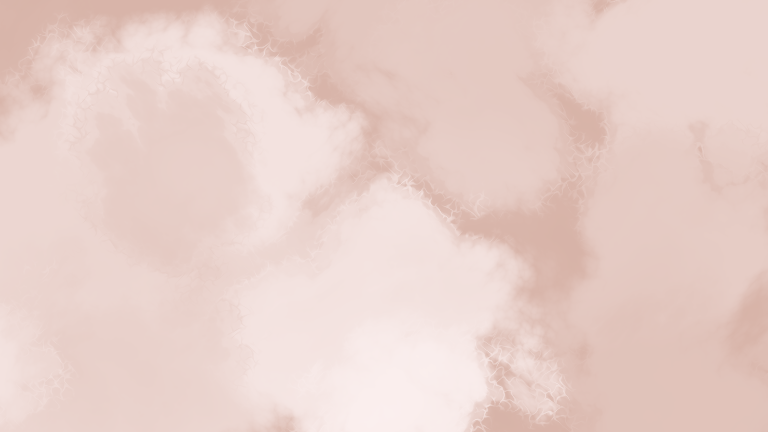
A WebGL 2 fragment shader for this background:

```glsl
#version 300 es
precision highp float;

uniform vec2 u_resolution;
out vec4 fragColor;

const vec3 ROSE = vec3(0.86, 0.73, 0.69);
const vec3 BLUSH_WHITE = vec3(0.96, 0.90, 0.89);
const float GROUND_TONE = -0.13;
const float CRISP_EDGE = 0.006;
const float SOFT_EDGE = 0.045;
const float BILLOW_SIZE = 0.15;
const float LACE_SCALE = 42.0;
const float LACE_REACH = 0.045;
const float LACE_STRENGTH = 0.4;
const int PUFF_COUNT = 30;
const float PUFF_CONTRAST = 0.17;
const int WASH_COUNT = 12;

// Broad washes, back to front: centre and radii
const vec4 WASHES[WASH_COUNT] = vec4[](
  vec4(1.02, 0.98, 0.42, 0.22), vec4(1.12, 0.74, 0.24, 0.22),
  vec4(1.62, 0.86, 0.31, 0.25), vec4(1.54, 0.42, 0.28, 0.27),
  vec4(1.56, 0.08, 0.26, 0.20), vec4(0.22, 0.34, 0.72, 0.50),
  vec4(0.48, 0.68, 0.29, 0.28), vec4(0.86, 0.22, 0.33, 0.30),
  vec4(0.39, 0.58, 0.18, 0.23), vec4(0.28, 0.14, 0.26, 0.20),
  vec4(1.00, 0.05, 0.25, 0.15), vec4(0.00, 0.20, 0.12, 0.13));

// Lightness of each wash: 0 is rose, 1 is blush white
const float TONES[WASH_COUNT] = float[](
  0.28, 0.40, 0.58, 0.36, 0.20, 0.64, 0.93, 0.96, 0.42, 0.58, 1.16, 1.0);

vec2 hash2(vec2 p) {
  vec3 h = fract(p.xyx * vec3(0.1031, 0.1030, 0.0973));
  h += dot(h, h.yzx + 33.33);
  return fract((h.xx + h.yz) * h.zy);
}

// Cellular noise: distances to the nearest and second nearest seed
vec2 cells(vec2 p) {
  vec2 base = floor(p);
  vec2 nearest = vec2(4.0);
  for (int y = -1; y <= 1; y++) {
    for (int x = -1; x <= 1; x++) {
      vec2 cell = base + vec2(x, y);
      float d = distance(p, cell + hash2(cell + 71.0));
      nearest = d < nearest.x ? vec2(d, nearest.x) : vec2(nearest.x, min(nearest.y, d));
    }
  }
  return nearest;
}

// Layered sines that bend the plane
vec2 bend(vec2 p, float scale, float amount) {
  p += amount * sin(p.yx * scale + vec2(0.7, 2.9));
  p += amount * 0.55 * sin(p.yx * scale * 2.3 + vec2(4.1, 1.3));
  return p + amount * 0.3 * sin(p.yx * scale * 4.7 + vec2(2.2, 5.6));
}

// Rounded lobes at falling sizes
float billows(vec2 p) {
  float sum = 0.0;
  float size = BILLOW_SIZE;
  float scale = 4.0;
  for (int i = 0; i < 5; i++) {
    float d = cells(p * scale + float(i) * 17.3).x;
    sum += size * (0.27 - d * d);
    size *= 0.56;
    scale *= 2.1;
    p = bend(p, scale, 0.12 / scale);
  }
  return sum;
}

// Signed distance to an ellipse, positive inside
float ellipse(vec2 p, vec2 centre, vec2 radii) {
  return (1.0 - length((p - centre) / radii)) * min(radii.x, radii.y);
}

// Translucent layers: a soft body, a ragged rim and an inner terrace
float coverage(float d, float softness) {
  float body = smoothstep(-0.05, 0.11, d);
  float rim = smoothstep(-softness, softness, d);
  float terrace = smoothstep(-softness, softness, d - 0.045);
  return 0.55 * body + 0.28 * rim + 0.17 * terrace;
}

void main() {
  vec2 p = gl_FragCoord.xy / u_resolution.y;
  vec2 flow = bend(p, 8.0, 0.018);
  float ragged = billows(flow);
  float wetness = smoothstep(0.2, 0.8, cells(flow * 3.1 + 5.0).x);
  float softness = mix(CRISP_EDGE, SOFT_EDGE, wetness);

  // Fine curled threads beyond the rims
  vec2 seams = cells(bend(p, 60.0, 0.007) * LACE_SCALE);
  float lace = 1.0 - smoothstep(0.04, 0.24, seams.y - seams.x);
  lace *= LACE_STRENGTH * (1.0 - wetness);

  float tone = GROUND_TONE + 0.25 * ragged;
  for (int i = 0; i < WASH_COUNT; i++) {
    float d = ellipse(flow, WASHES[i].xy, WASHES[i].zw) + ragged;
    float fringe = smoothstep(-LACE_REACH, -0.005, d) * (1.0 - smoothstep(0.0, 0.03, d));
    float cover = coverage(d, softness);
    tone = mix(tone, TONES[i], min(cover + lace * fringe, 1.0));
  }

  // Scattered faint puffs
  float aspect = u_resolution.x / u_resolution.y;
  for (int i = 0; i < PUFF_COUNT; i++) {
    vec2 centre = hash2(vec2(float(i), 3.0)) * vec2(aspect, 1.0);
    vec2 traits = hash2(vec2(float(i), 19.0));
    float d = ellipse(flow, centre, vec2(1.3, 1.0) * mix(0.06, 0.17, traits.x));
    tone += PUFF_CONTRAST * (traits.y - 0.5) * coverage(d + 0.8 * ragged, softness);
  }

  fragColor = vec4(mix(ROSE, BLUSH_WHITE, clamp(tone, -0.22, 1.25)), 1.0);
}
```
